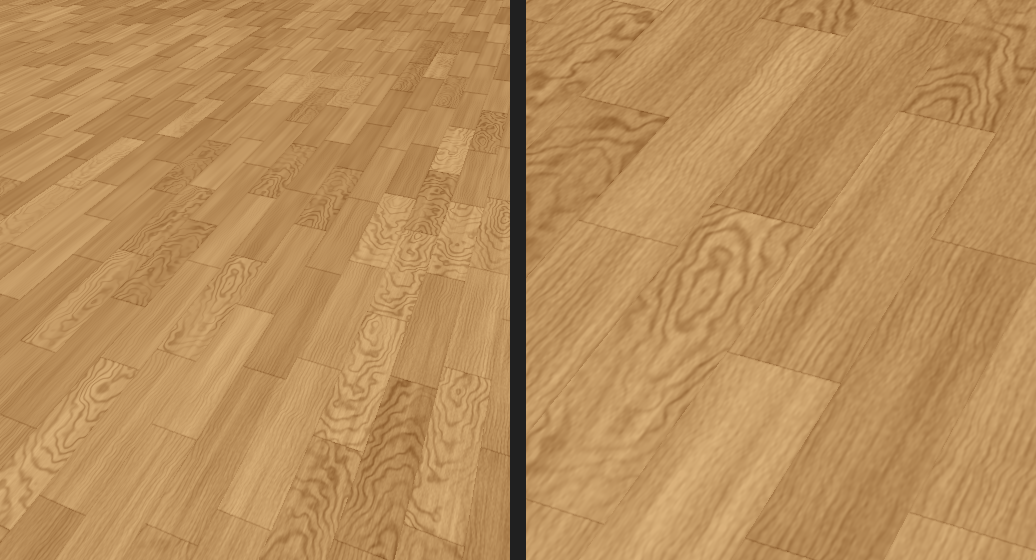
Left: the whole. Right: its middle third, enlarged.
Reproduce this texture procedurally as a Shadertoy shader.

```glsl
// Oak strip floor in perspective, with staggered boards and crown or straight grain.

float hash(vec2 p) {
    return fract(sin(dot(p, vec2(127.1, 311.7))) * 43758.5453);
}

float noise(vec2 p) {
    vec2 i = floor(p), f = fract(p);
    f = f * f * (3.0 - 2.0 * f);
    return mix(mix(hash(i), hash(i + vec2(1, 0)), f.x),
               mix(hash(i + vec2(0, 1)), hash(i + vec2(1, 1)), f.x), f.y);
}

// Fades detail whose period shrinks towards a pixel.
float detailFade(float cyclesPerPixel) {
    return 1.0 - smoothstep(0.25, 0.9, cyclesPerPixel);
}

void mainImage(out vec4 fragColor, in vec2 fragCoord) {
    vec2 p = fragCoord / iResolution.y;

    // Floor plane: x counts strips, y counts board lengths; each has its vanishing point.
    float depth = max(1.3255 - p.y, 0.01);
    vec2 pos = vec2(((1.0417 - p.x) / depth - 0.2548) / 0.0915,
                    (p.x + 2.669) / depth / 0.845);
    vec2 px = fwidth(pos);

    // Stagger in groups of three strips.
    float strip = floor(pos.x);
    pos.y -= 0.465 * mod(strip, 3.0) + 0.75 * floor(strip / 3.0);
    vec2 board = floor(pos), q = fract(pos);
    float shade = hash(board), kind = hash(board + 17.3), place = hash(board + 41.7);
    vec2 seed = 60.0 * vec2(kind, place) + board;

    // Growth rings around a heart inside (crowns) or beside (straight grain) the board.
    float crown = step(0.56, kind);
    vec2 heart = vec2(mix(1.6 + place, 0.15 + 0.7 * place, crown), 1.5 * shade - 0.25);
    float warp = 0.30 * (noise(q * vec2(2.5, 6.0) + seed) - 0.5)
               + 0.10 * (noise(q * vec2(7.0, 22.0) + seed) - 0.5);
    float ring = length((q - heart) * vec2(1.0, mix(0.3, 1.15, crown)))
               + warp * mix(0.5, 1.0, crown);
    float rings = mix(13.0, 8.0, crown);
    float line = pow(0.5 + 0.5 * sin(6.2832 * ring * rings), 2.5);
    float patches = smoothstep(0.15, 0.75, noise(q * vec2(2.0, 3.5) + seed + 9.0));
    float grain = mix(0.33, line, detailFade(px.x * rings)) * mix(0.25, 0.8, patches);

    // Broad streaks, fine fibres and short pores.
    float streak = noise(q * vec2(8.0, 1.3) + seed + 23.0) - 0.5;
    float fibre = (noise(q * vec2(34.0, 5.0) + seed) - 0.5) * detailFade(px.x * 17.0);
    float pore = (noise(q * vec2(46.0, 70.0) + seed) - 0.5) * detailFade(px.x * 20.0);

    float tone = 0.68 + 0.42 * (shade - 0.5) + 0.08 * crown
               - grain * mix(0.32, 0.68, crown)
               + 0.34 * streak + 0.30 * fibre + 0.24 * pore;

    // Light falls off towards the far end, most at the right.
    tone -= smoothstep(0.55, 1.05, p.y) * (0.06 + 0.14 * p.x);

    // Thin joints at the sides and ends.
    vec2 edge = min(q, 1.0 - q);
    vec2 joint = 1.0 - smoothstep(vec2(0.0), vec2(0.008, 0.0015) + px, edge);
    tone -= max(0.13 * joint.x, 0.32 * joint.y);

    vec3 color = mix(vec3(0.60, 0.42, 0.23), vec3(0.82, 0.66, 0.45), clamp(tone, -0.35, 1.15));
    fragColor = vec4(color, 1.0);
}
```
